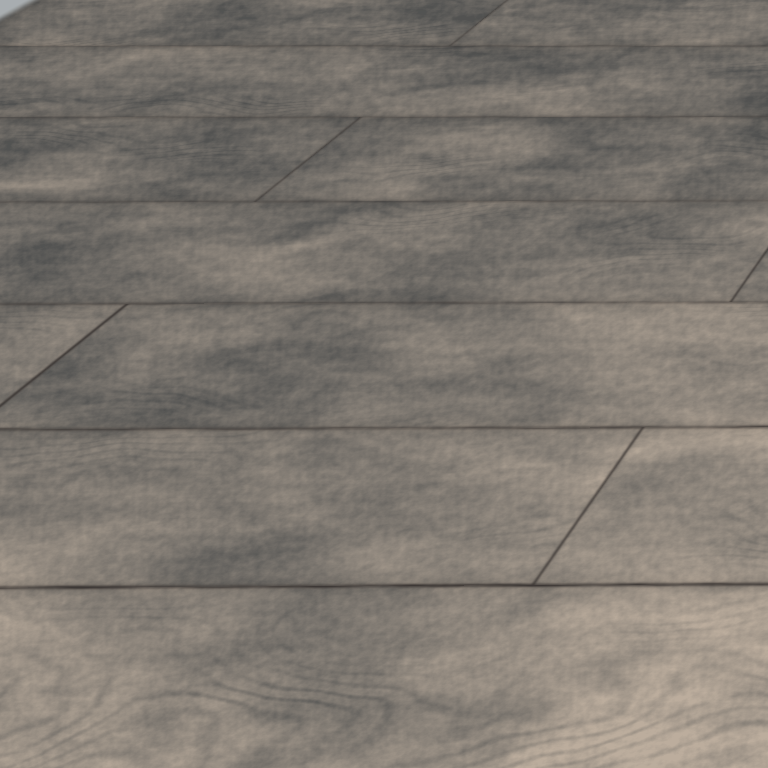
Give the GLSL for this texture, as a WebGL 1 fragment shader.

```glsl
precision highp float;
// Weathered grey-brown wood planks on a floor, receding in perspective.

uniform vec2 u_resolution;

const vec3 DARK_WOOD = vec3(0.365, 0.36, 0.35);
const vec3 PALE_WOOD = vec3(0.715, 0.66, 0.60);
const vec3 SEAM_COLOR = vec3(0.24, 0.22, 0.21);
const vec3 EDGE_COLOR = vec3(0.66, 0.68, 0.69);

const vec2 VANISHING = vec2(1.94, -1.02);  // x, and y measured down from the top
const float FIRST_SEAM = 0.9259;           // inverse depth of the first full seam
const float PLANK_WIDTH = 0.0730;          // step of inverse depth per row
const float PLANK_LENGTH = 1.11;
const float JOINT_START = -1.254;
const float SEAM_TILT = 0.006;

const vec2 CLOUD_SCALE = vec2(5.0, 1.6);
const vec2 GRAIN_SCALE = vec2(16.0, 9.0);
const vec2 MOTTLE_SCALE = vec2(75.0, 105.0);
const vec2 TICK_SCALE = vec2(150.0, 32.0);
const float CLOUD_AMOUNT = 0.44;
const float GRAIN_AMOUNT = 0.14;
const float MOTTLE_AMOUNT = 0.17;
const float TICK_AMOUNT = 0.06;
const float FIGURE_AMOUNT = 0.24;
const float KNOT_AMOUNT = 0.20;

float hash(vec2 p) {
  return fract(sin(dot(p, vec2(127.1, 311.7))) * 43758.55);
}

vec2 gradient(vec2 cell) {
  float angle = 6.2832 * hash(cell);
  return vec2(cos(angle), sin(angle));
}

float noise(vec2 p) {
  vec2 i = floor(p), f = fract(p);
  vec2 u = f * f * f * (f * (f * 6.0 - 15.0) + 10.0);
  vec2 e = vec2(1.0, 0.0);
  float low = mix(dot(gradient(i), f), dot(gradient(i + e), f - e), u.x);
  float high = mix(dot(gradient(i + e.yx), f - e.yx),
                   dot(gradient(i + 1.0), f - 1.0), u.x);
  return mix(low, high, u.y);
}

float fbm(vec2 p) {
  float sum = 0.0, amplitude = 1.0;
  for (int i = 0; i < 4; i++) {
    sum += amplitude * noise(p);
    p = p * 2.03 + 7.3;
    amplitude *= 0.5;
  }
  return sum;
}

// Soft groove profile.
float groove(float dist, float halfWidth) {
  return exp(-dist * dist / (halfWidth * halfWidth));
}

// Dark, curving growth rings drawn as contours of a warped field.
float figure(vec2 p, vec2 offset) {
  float field = p.y * 7.0 + 7.5 * noise(p * vec2(5.5, 1.8) + offset);
  field += 0.6 * noise(p * vec2(24.0, 7.0) + offset);
  float ring = abs(fract(field) - 0.5) * 2.0;
  return smoothstep(0.4, 1.0, ring);
}

void main() {
  vec2 uv = gl_FragCoord.xy / u_resolution;
  float down = 1.0 - uv.y;

  // Floor coordinates: along the planks and across the rows.
  float depth = down + SEAM_TILT * (uv.x - 0.5) * down - VANISHING.y;
  float along = (uv.x - VANISHING.x) / depth;
  float across = (FIRST_SEAM - 1.0 / depth) / PLANK_WIDTH;
  float row = floor(across);
  float board = (along - JOINT_START) / PLANK_LENGTH - 0.5 * mod(row + 1.0, 2.0);
  vec2 id = vec2(floor(board), row);
  vec2 offset = 40.0 * vec2(hash(id + 3.1), hash(id + 8.7));
  vec2 plank = vec2(along, across - row);

  // Soft daylight falling from the right.
  float tone = 0.22 + 0.37 * down * down;
  tone += 0.36 * smoothstep(0.4, 1.0, uv.x) * smoothstep(0.12, 0.6, down)
        * (1.0 - 0.4 * smoothstep(0.75, 1.0, down));
  tone += 0.05 * (hash(id) - 0.5);

  // Smoky stains, fine grain, surface mottling and short upright ticks.
  vec2 cloudPoint = plank * CLOUD_SCALE + offset;
  cloudPoint += 0.5 * noise(cloudPoint * 1.7 + 5.0);
  float cloud = fbm(cloudPoint);
  tone += CLOUD_AMOUNT * cloud;
  tone += GRAIN_AMOUNT * fbm(plank * GRAIN_SCALE + offset);
  tone += MOTTLE_AMOUNT * fbm(vec2(uv.x - 0.5 * uv.y, uv.y) * MOTTLE_SCALE);
  tone += TICK_AMOUNT * noise(uv * TICK_SCALE);

  // Ring figure: bold on the nearest row, in faint patches elsewhere.
  float near = smoothstep(5.3, 5.55, across) * (0.75 + 0.8 * noise(plank * 6.0));
  float patches = 0.4 * smoothstep(0.05, 0.4, noise(plank * vec2(4.0, 2.0) - offset));
  tone -= FIGURE_AMOUNT * max(near, patches) * (figure(plank, offset) - 0.2);

  // One small elongated knot per board.
  vec2 knot = vec2(0.15 + 0.7 * hash(id + 1.9), 0.25 + 0.5 * hash(id + 5.3));
  vec2 toKnot = (vec2(fract(board), plank.y) - knot) * vec2(42.0, 10.0);
  tone -= KNOT_AMOUNT * exp(-dot(toKnot, toKnot) * (1.0 + 0.7 * cloud));
  vec3 color = mix(DARK_WOOD, PALE_WOOD, clamp(tone, -0.12, 1.06));

  // Worn seams between rows and slanted end joints, bolder when nearer.
  float seamDist = abs(fract(across + 0.5) - 0.5) * PLANK_WIDTH * depth * depth;
  float jointDist = abs(fract(board + 0.5) - 0.5) * PLANK_LENGTH * depth;
  jointDist /= sqrt(1.0 + along * along);
  float nearness = smoothstep(0.0, 0.85, down);
  float wear = 0.9 + 0.7 * fbm(vec2(along * 18.0, row * 3.7 + 0.5));
  float seam = groove(seamDist, mix(0.0016, 0.0026, nearness));
  float joint = groove(jointDist, mix(0.0015, 0.0023, nearness));
  color *= 1.0 - 0.10 * exp(-seamDist * 130.0) - 0.04 * exp(-jointDist * 200.0);
  float seamStrength = mix(0.28, 0.9, nearness * nearness);
  color = mix(color, SEAM_COLOR, clamp(seam * wear * seamStrength, 0.0, 1.0));
  color = mix(color, SEAM_COLOR, clamp(joint * wear * 0.8, 0.0, 1.0));

  // Pale border crossing the far left corner.
  float corner = down + 0.55 * uv.x - 0.026;
  color *= 1.0 - 0.12 * exp(-abs(corner) * 90.0);
  color = mix(color, EDGE_COLOR, 1.0 - smoothstep(-0.008, 0.005, corner));

  gl_FragColor = vec4(color, 1.0);
}
```
